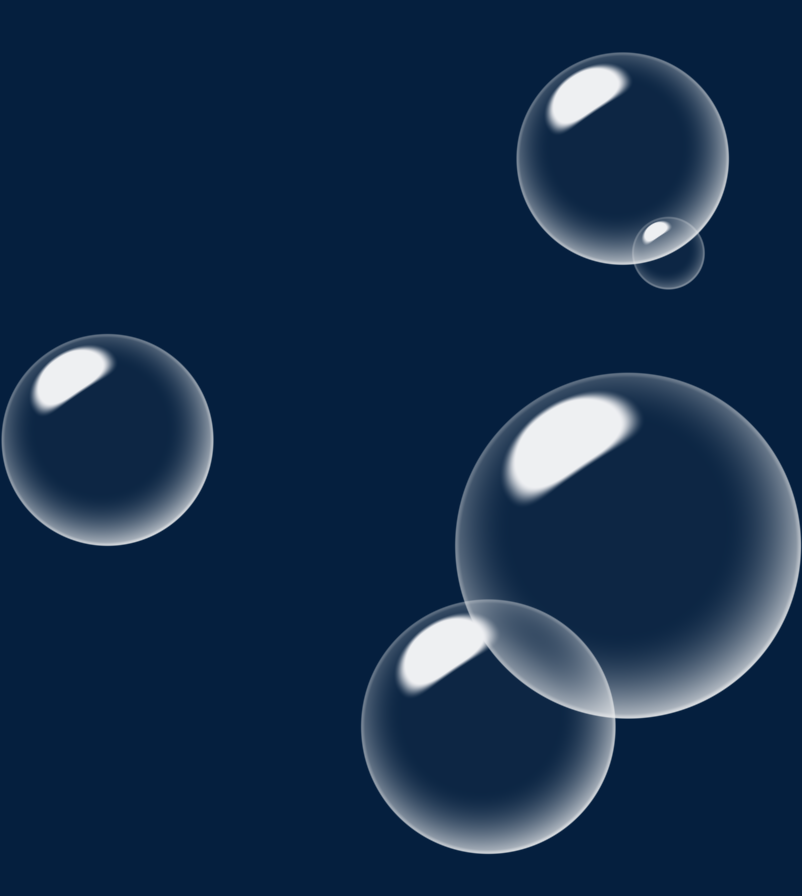
This background is drawn by a WebGL 2 fragment shader. Its source:

```glsl
#version 300 es
precision highp float;
// Five clear soap bubbles floating on a deep navy field.
// Each is a disc with an inner glow measured from a shifted centre,
// a thin bright rim and a bent, soft-edged ellipse as window reflection.

#define NAVY vec3(0.018, 0.122, 0.243)
#define FILM vec3(0.93, 0.935, 0.94)
#define SHINE vec3(0.935, 0.94, 0.95)
#define GLOW_CENTRE vec2(-0.06, 0.11)
#define GLOW_START 0.62
#define GLOW_POWER 1.8
#define GLOW_ALPHA 0.74
#define BODY_ALPHA 0.035
#define RIM_ALPHA 0.13
#define SHINE_CENTRE vec2(-0.36, 0.60)
#define SHINE_SIZE vec2(0.40, 0.195)
#define SHINE_ANGLE 0.59

uniform vec2 u_resolution;
out vec4 fragColor;

// Coverage of the reflection, with p in units of the bubble radius.
float reflection(vec2 p, float pixel) {
    float c = cos(SHINE_ANGLE), s = sin(SHINE_ANGLE);
    vec2 d = p - SHINE_CENTRE;
    vec2 q = vec2(c * d.x + s * d.y, c * d.y - s * d.x);
    q.y += 0.45 * q.x * q.x - 0.02;             // droop both ends
    vec2 e = abs(q) / SHINE_SIZE;
    float edge = pow(pow(e.x, 2.3) + pow(e.y, 2.3), 1.0 / 2.3);
    float soft = mix(0.08, 0.17, smoothstep(0.3, 1.0, e.x)) + 2.0 * pixel;
    return 1.0 - smoothstep(1.0 - soft, 1.0 + soft, edge);
}

// Lays one bubble (centre, radius, glow strength) over the colour below.
vec3 addBubble(vec3 below, vec2 uv, vec4 bubble, float pixel) {
    vec2 p = (uv - bubble.xy) / bubble.z;
    float aa = pixel / bubble.z;
    float r = length(p);
    float disc = 1.0 - smoothstep(1.0 - aa, 1.0 + aa, r);

    // Glow thickens towards the lower right, away from the light.
    float t = clamp((length(p - GLOW_CENTRE) - GLOW_START) / 0.5, 0.0, 1.0);
    float alpha = BODY_ALPHA + GLOW_ALPHA * bubble.w * pow(t, GLOW_POWER);
    alpha += RIM_ALPHA * smoothstep(0.98 - 2.0 * aa, 1.0 - aa, r);

    vec3 colour = mix(below, FILM, min(alpha, 1.0) * disc);
    return mix(colour, SHINE, reflection(p, aa) * disc);
}

void main() {
    float pixel = 1.0 / u_resolution.y;
    vec2 uv = gl_FragCoord.xy * pixel;

    // Centre, radius in canvas heights; glow strength. Back to front.
    vec4 bubbles[5] = vec4[5](
        vec4(0.695, 0.823, 0.1185, 1.0),
        vec4(0.746, 0.7175, 0.0405, 0.5),
        vec4(0.120, 0.509, 0.1182, 1.0),
        vec4(0.701, 0.391, 0.193, 1.0),
        vec4(0.545, 0.189, 0.142, 1.0));

    vec3 colour = NAVY;
    for (int i = 0; i < 5; i++) {
        colour = addBubble(colour, uv, bubbles[i], pixel);
    }
    fragColor = vec4(colour, 1.0);
}
```
